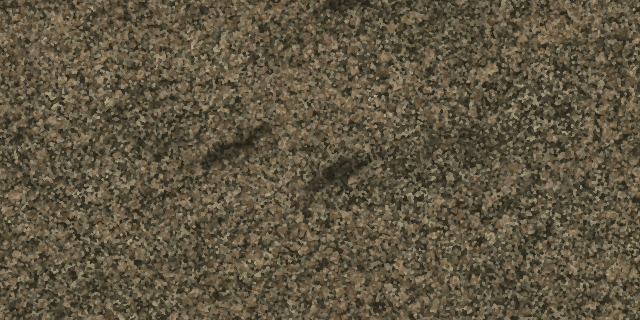
A Shadertoy shader for this texture:

```glsl
// Brown granite: tan blocky crystals in a fine dark speckle, with slanted dark streaks.

vec3 hash3(vec2 p) {
    vec3 q = fract(p.xyx * vec3(0.1031, 0.1030, 0.0973));
    q += dot(q, q.yxz + 33.33);
    return fract((q.xxy + q.yzz) * q.zyx);
}

mat2 turn(float a) {
    float c = cos(a), s = sin(a);
    return mat2(c, -s, s, c);
}

// Layered, warped sines, roughly -1 to 1
float layers(vec2 p) {
    float sum = 0.0, amp = 0.5;
    for (int i = 0; i < 4; i++) {
        p = turn(0.65) * p * 1.8 + 3.1;
        sum += amp * sin(p.x + 1.5 * sin(p.y));
        amp *= 0.62;
    }
    return sum;
}

// Share of crystals at a place, drawn out along the grain direction
float crystalDensity(vec2 p) {
    float bare = exp(-5.0 * dot(p - vec2(1.6, 0.0), p - vec2(1.6, 0.0)));
    return 0.52 + 0.36 * layers(p * vec2(1.8, 4.5)) - 0.25 * bare;
}

// Cellular noise with softly blended cells
float speckle(vec2 p) {
    vec2 cell = floor(p);
    float sum = 0.0, total = 0.0;
    for (int y = -1; y <= 1; y++)
    for (int x = -1; x <= 1; x++) {
        vec2 id = cell + vec2(x, y);
        vec3 h = hash3(id);
        vec2 d = id + h.xy - p;
        float w = exp(-16.0 * dot(d, d));
        sum += w * pow(h.z, 1.7);
        total += w;
    }
    return sum / max(total, 1e-6);
}

// Rounded boxes kept apart by thin gaps: x is coverage, y is tone
vec2 crystals(vec2 p, float scale, float seed) {
    vec2 g = p * scale;
    g += 0.07 * sin(g.yx * 7.0 + 2.0 * sin(g * 3.1));
    vec2 cell = floor(g);
    float nearest = 9.0, second = 9.0, tone = 0.0;
    for (int y = -1; y <= 1; y++)
    for (int x = -1; x <= 1; x++) {
        vec2 id = cell + vec2(x, y);
        vec3 place = hash3(id + seed);
        vec3 form = hash3(id + seed + 71.0);
        vec2 centre = id + 0.15 + 0.7 * place.xy;
        if (place.z > crystalDensity(centre / scale)) continue;
        vec2 size = mix(0.27, 0.52, form.x) * vec2(1.0, mix(0.55, 0.95, form.y));
        vec2 d = abs(turn(1.8 * (form.z - 0.5)) * (g - centre)) - size + 0.12;
        float dist = length(max(d, 0.0)) + min(max(d.x, d.y), 0.0) - 0.12;
        if (dist < nearest) {
            second = nearest;
            nearest = dist;
            tone = fract(form.x * 17.0 + form.y * 5.0);
        } else second = min(second, dist);
    }
    float edge = max(nearest, nearest - second + 0.08);
    float soft = max(0.04, 0.7 * scale / iResolution.y);
    return vec2(1.0 - smoothstep(-soft, soft, edge), tone);
}

// Sparse, ragged ellipses along the grain direction
float streaks(vec2 p) {
    vec2 g = p * vec2(2.2, 5.0);
    g += vec2(0.12, 0.16) * layers(p * vec2(6.0, 9.0));
    vec2 cell = floor(g);
    float dark = 0.0;
    for (int y = -1; y <= 1; y++)
    for (int x = -1; x <= 1; x++) {
        vec2 id = cell + vec2(x, y);
        vec3 h = hash3(id + 19.0);
        vec2 d = (g - id - h.xy) * vec2(1.9, 4.6);
        dark = max(dark, step(h.z, 0.3) * smoothstep(1.0, 0.2, length(d)));
    }
    return dark;
}

void mainImage(out vec4 fragColor, in vec2 fragCoord) {
    vec2 uv = fragCoord / iResolution.y;
    vec2 grain = turn(0.48) * uv;
    float dark = streaks(grain);

    // Fine matrix of dark and pale minerals
    float fine = speckle(grain * 118.0);
    float shade = mix(fine, speckle(grain * 62.0 + 40.0), 0.28);
    shade *= 0.92 + 0.2 * layers(grain * vec2(5.0, 11.0));
    vec3 color = mix(vec3(0.155, 0.14, 0.095), vec3(0.69, 0.645, 0.52), shade);

    // Small crystals first, large ones over them
    for (int i = 0; i < 2; i++) {
        vec2 c = crystals(grain, i == 0 ? 50.0 : 30.0, 13.0 + 40.0 * float(i));
        vec3 tan3 = mix(vec3(0.37, 0.32, 0.235), vec3(0.54, 0.465, 0.355), c.y);
        tan3 += 0.2 * (fine - 0.36);
        color = mix(color, tan3, c.x * 0.93 * (1.0 - 0.75 * dark));
    }

    color = mix(color, color * 0.42 + vec3(0.045, 0.042, 0.03), 0.85 * dark);
    fragColor = vec4(color, 1.0);
}
```
